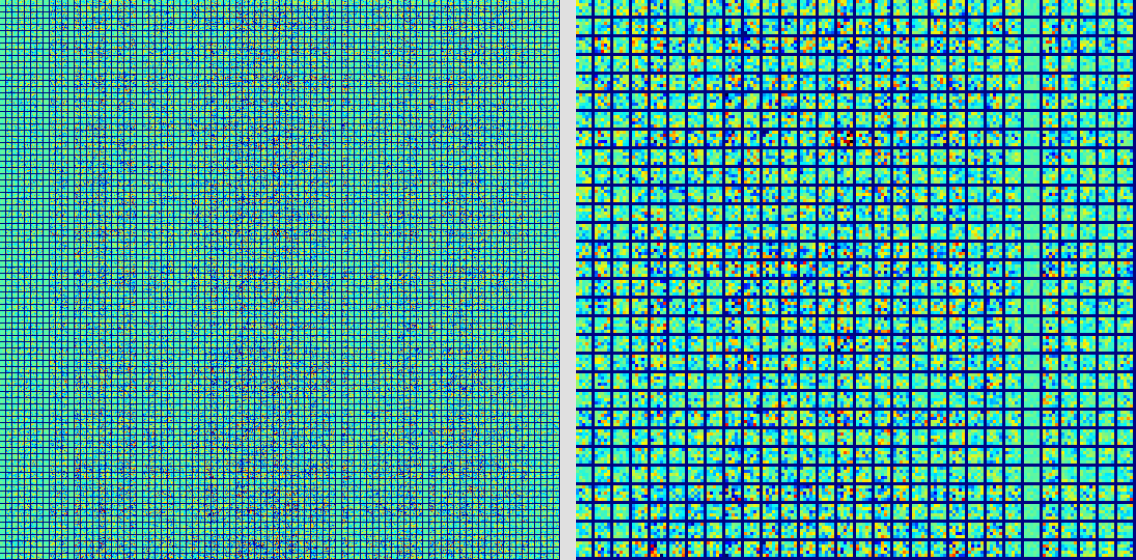
Left, the full canvas; right, a detail of the centre.
Write a Shadertoy shader that draws this pattern.

```glsl
// A 90 by 90 grid of small square tiles, each holding 5 by 5 noisy texels and
// a one-texel navy rule. Texel values pass through a blue-to-red heat ramp;
// noise strength varies by column, row and tile. A box filter smooths edges.

const int TILES = 90;             // repeats across and down
const int TEXELS = 6;             // texels per tile, rule included
const float BASE_LEVEL = 0.462;   // ramp position of a calm tile
const float NOISE_BIAS = -0.012;  // leans the noise towards cyan
const float NOISE_SPREAD = 0.30;  // strength of the texel noise
const float CALM_SHARE = 0.16;    // share of nearly flat columns
const float CALM_STRENGTH = 0.15; // noise left in calm columns
const float ROW_VARIATION = 0.5;  // how far row strengths differ
const float TILE_VARIATION = 0.4; // how far single tiles differ
const vec3 RULE_COLOR = vec3(0.0, 0.02, 0.51);
const float TAU = 6.2831853;

// Integer hash giving three values from 0 to 1
vec3 hash3(ivec2 p, int seed) {
    uvec3 v = uvec3(p, seed) * 1664525u + 1013904223u;
    v.x += v.y * v.z; v.y += v.z * v.x; v.z += v.x * v.y;
    v ^= v >> 16u;
    v.x += v.y * v.z; v.y += v.z * v.x; v.z += v.x * v.y;
    return vec3(v >> 8u) / 16777216.0;
}

// Heat ramp: navy, blue, cyan, green, yellow, red
vec3 heatRamp(float level) {
    vec3 ramp = 1.5 - abs(4.0 * level - vec3(3.0, 2.0, 1.0));
    return clamp(ramp, 0.0, 1.0) * vec3(1.0, 0.97, 1.0);
}

// Broad wrapping bands, broken up by calm columns
float columnStrength(int column) {
    float u = (float(column) + 0.5) / float(TILES);
    float bands = 0.82 - 0.13 * cos(TAU * u) - 0.13 * cos(3.0 * TAU * u);
    vec3 h = hash3(ivec2(column, 0), 11);
    return h.x < CALM_SHARE ? CALM_STRENGTH : bands * mix(0.7, 1.25, h.y);
}

float tileStrength(ivec2 tile) {
    float row = 1.0 + ROW_VARIATION * (hash3(ivec2(0, tile.y), 23).x - 0.5);
    float single = 1.0 + TILE_VARIATION * (hash3(tile, 37).x - 0.5);
    return columnStrength(tile.x) * row * single;
}

// Colour of one texel; rules run along the right and lower tile sides
vec3 texelColor(ivec2 texel) {
    int total = TILES * TEXELS;
    texel = (texel + total) % total;
    ivec2 tile = texel / TEXELS;
    ivec2 local = texel % TEXELS;
    if (local.x == TEXELS - 1 || local.y == 0) return RULE_COLOR;
    float noise = dot(hash3(texel, 53), vec3(1.0)) - 1.5;
    float strength = tileStrength(tile);
    return heatRamp(BASE_LEVEL + strength * (NOISE_BIAS + NOISE_SPREAD * noise));
}

void mainImage(out vec4 fragColor, in vec2 fragCoord) {
    vec2 texelsPerPixel = float(TILES * TEXELS) / iResolution.xy;
    vec2 center = fragCoord * texelsPerPixel;
    vec2 footprint = min(texelsPerPixel, vec2(2.0));
    vec2 low = center - 0.5 * footprint;
    vec2 high = center + 0.5 * footprint;
    vec2 first = floor(low);

    // Average the texels by their overlap with the pixel
    vec3 color = vec3(0.0);
    float total = 0.0;
    for (int j = 0; j < 3; j++) {
        for (int i = 0; i < 3; i++) {
            vec2 corner = first + vec2(i, j);
            vec2 overlap = max(min(high, corner + 1.0) - max(low, corner), 0.0);
            float weight = overlap.x * overlap.y;
            if (weight <= 0.0) continue;
            color += weight * texelColor(ivec2(corner));
            total += weight;
        }
    }
    fragColor = vec4(color / total, 1.0);
}
```
